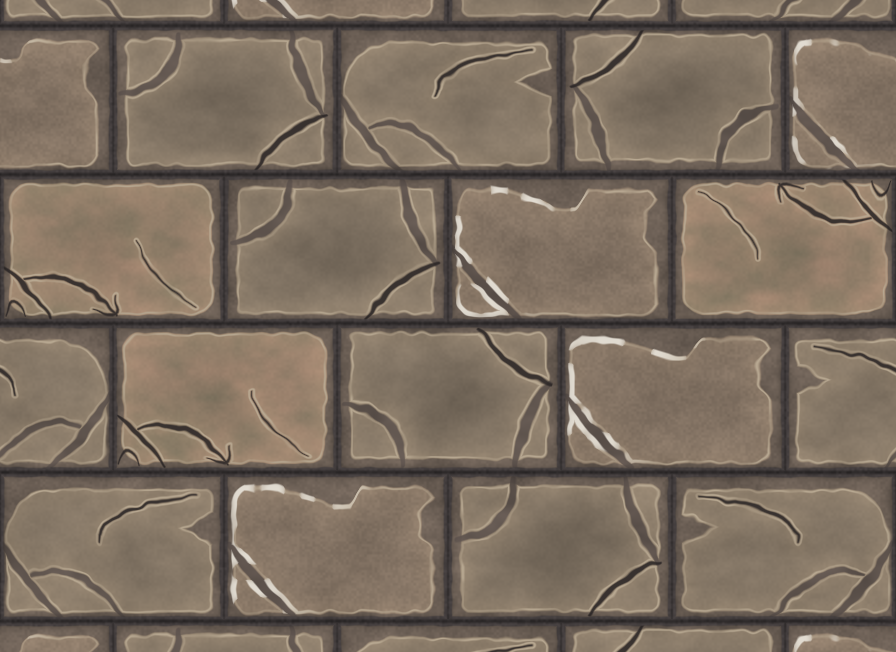
A Shadertoy shader for this texture:

```glsl
// Staggered wall of chipped, cracked stone blocks with pale worn rims and dark joints.

const vec2 CANVAS = vec2(768.0, 558.0);  // design units, y pointing down
const vec2 BLOCK = vec2(192.0, 127.4);
const float FIRST_JOINT = 22.0;

const vec3 JOINT = vec3(0.24, 0.22, 0.22);
const vec3 GROOVE = vec3(0.35, 0.31, 0.29);
const vec3 BORDER = vec3(0.43, 0.38, 0.34);
const vec3 RIM = vec3(0.73, 0.67, 0.58);
const vec3 SHINE = vec3(0.90, 0.88, 0.84);
const vec3 INK = vec3(0.17, 0.15, 0.15);

// Kind 0 corner cracks, 1 notched, 2 chipped, 3 smooth; +4 mirrors x, +8 mirrors y
const int LAYOUT[16] = int[16](0, 1, 12, 2,  3, 0, 2, 15,  3, 8, 2, 5,  1, 2, 0, 5);

struct Stone { float face; float groove; float ink; vec3 tint; };

float hash(vec2 p) {
    vec3 q = fract(p.xyx * 0.1031);
    q += dot(q, q.yzx + 33.33);
    return fract((q.x + q.y) * q.z);
}

float noise(vec2 p) {
    vec2 i = floor(p), f = fract(p);
    f = f * f * (3.0 - 2.0 * f);
    return mix(mix(hash(i), hash(i + vec2(1, 0)), f.x),
               mix(hash(i + vec2(0, 1)), hash(i + vec2(1, 1)), f.x), f.y);
}

float fbm(vec2 p) {
    return 0.55 * noise(p) + 0.3 * noise(p * 2.1 + 17.0) + 0.15 * noise(p * 4.3 + 41.0);
}

float cover(float d, float soft) { return 1.0 - smoothstep(-soft, soft, d); }

// Smooth hump that rises over a..b and falls over c..d
float hump(float x, float a, float b, float c, float d) {
    return smoothstep(a, b, x) * (1.0 - smoothstep(c, d, x));
}

float box(vec2 p, vec2 lo, vec2 hi, float r) {
    vec2 q = abs(p - 0.5 * (lo + hi)) - 0.5 * (hi - lo) + r;
    return length(max(q, 0.0)) + min(max(q.x, q.y), 0.0) - r;
}

// Tapered stroke from a through m to c
float crack(vec2 p, vec2 a, vec2 m, vec2 c, float w) {
    vec2 b = 2.0 * m - 0.5 * (a + c), from = a;
    float d = 1e3;
    for (int i = 1; i <= 10; i++) {
        float t = float(i) / 10.0;
        vec2 to = mix(mix(a, b, t), mix(b, c, t), t), s = to - from;
        float h = clamp(dot(p - from, s) / dot(s, s), 0.0, 1.0);
        float taper = 0.45 + 0.55 * sin(3.1416 * (t - 0.1 * (1.0 - h)));
        d = min(d, length(p - from - s * h) - w * taper);
        from = to;
    }
    return d;
}

Stone carve(int kind, vec2 p) {
    Stone s = Stone(1e3, 1e3, 1e3, vec3(0.53, 0.475, 0.41));
    if (kind == 0) {
        s.face = box(p, vec2(11, 11), vec2(181, 120), 7.0);
        s.groove = min(crack(p, vec2(57, 6), vec2(44, 42), vec2(7, 58), 4.0),
                       crack(p, vec2(152, 3), vec2(162, 42), vec2(181, 77), 4.0));
        s.ink = crack(p, vec2(183, 76), vec2(149, 93), vec2(122, 123), 2.4);
    } else if (kind == 1) {
        float corner = p.x < 94.0 && p.y < 67.0 ? 42.0 : 8.0;
        float notch = 0.45 * (2.0 * abs(p.y - 48.0) - p.x + 158.0);
        s.face = max(box(p, vec2(5, 14), vec2(183, 120), corner), -notch);
        s.groove = min(crack(p, vec2(3, 60), vec2(24, 93), vec2(57, 126), 3.8),
                       crack(p, vec2(28, 88), vec2(66, 89), vec2(107, 125), 3.0));
        s.ink = crack(p, vec2(84, 60), vec2(104, 36), vec2(168, 20), 1.5);
        s.tint = vec3(0.525, 0.47, 0.405);
    } else if (kind == 2) {
        float top = 12.0 + 16.0 * hump(p.x, 40.0, 103.0, 108.0, 121.0);
        float side = 180.0 - 10.0 * hump(p.y, 20.0, 34.0, 52.0, 67.0);
        s.face = box(p, vec2(7, 11), vec2(181, 121), 16.0);
        s.face = max(s.face, 0.85 * max(top - p.y, p.x - side));
        s.groove = crack(p, vec2(4, 62), vec2(28, 92), vec2(62, 125), 4.5);
        s.tint = vec3(0.52, 0.455, 0.395);
    } else {
        s.face = box(p, vec2(8, 8), vec2(183, 120), 17.0);
        s.ink = min(crack(p, vec2(3, 79), vec2(21, 95), vec2(45, 124), 2.0),
                    crack(p, vec2(22, 91), vec2(62, 91), vec2(99, 120), 2.0));
        s.ink = min(s.ink, crack(p, vec2(80, 116), vec2(98, 119), vec2(99, 104), 1.2));
        s.ink = min(s.ink, crack(p, vec2(5, 121), vec2(13, 109), vec2(21, 121), 1.2));
        s.ink = min(s.ink, crack(p, vec2(118, 57), vec2(135, 87), vec2(168, 113), 0.8));
        s.tint = vec3(0.575, 0.495, 0.415);
    }
    return s;
}

void mainImage(out vec4 fragColor, in vec2 fragCoord) {
    vec2 uv = fragCoord / iResolution.xy;
    vec2 pos = vec2(uv.x, 1.0 - uv.y) * CANVAS;
    float soft = max(0.9, 0.75 * CANVAS.x / iResolution.x);

    // Staggered grid and the block it selects
    vec2 grid = vec2(pos.x, pos.y - FIRST_JOINT) / BLOCK;
    float row = mod(floor(grid.y), 4.0);
    grid.x -= mod(row, 2.0) < 0.5 ? 0.505 : 0.0;
    float column = mod(floor(grid.x), 4.0);
    int code = LAYOUT[int(row) * 4 + int(column)];
    int kind = code % 4;
    vec2 cell = fract(grid) * BLOCK, p = cell;
    if ((code / 4) % 2 == 1) p.x = BLOCK.x - p.x;
    if (code / 8 == 1) p.y = BLOCK.y - p.y;

    // Hand-drawn wobble and brushed mottling
    vec2 seed = vec2(column, row) * 37.0;
    vec2 wobble = vec2(noise(p * 0.11 + seed), noise(p * 0.11 + seed + 71.0)) - 0.5;
    float mottle = fbm(p * vec2(0.035, 0.05) + seed) - 0.5;
    float grain = noise(pos * 0.45) - 0.5;
    Stone s = carve(kind, p + 3.5 * wobble);
    float edge = max(s.face, -min(s.groove, s.ink));

    // Face: lighter towards its edge, duller in the middle
    float middle = exp(-2.6 * dot((cell / BLOCK - 0.5) * 2.0, (cell / BLOCK - 0.5) * 2.0));
    vec3 face = s.tint * (1.0 + 0.20 * mottle + (kind == 2 ? 0.09 : 0.04) * grain);
    face *= 1.0 - (kind == 0 ? 0.17 : 0.06) * middle;
    face += vec3(0.06, 0.05, 0.035) * exp(min(edge, 0.0) / 12.0);
    face += vec3(0.03, -0.005, 0.0) * (kind == 3 ? mottle * 2.0 : 0.0);

    vec3 color = BORDER * (1.0 + 0.35 * mottle + 0.1 * grain);
    color = mix(color, face, cover(s.face, soft));
    color = mix(color, GROOVE * (1.0 + 0.4 * mottle), cover(s.groove, soft) * 0.9);

    // Broken pale rim, heavier where the chipped stone catches light
    float wear = smoothstep(0.2, 0.75, noise(p * 0.07 + seed + 9.0));
    float lit = kind == 2 ? smoothstep(0.3, 0.6, wear) * smoothstep(150.0, 90.0, p.x + 0.5 * p.y) : 0.0;
    float rim = cover(abs(edge + 1.6) - 0.8 - 1.5 * lit, soft);
    color = mix(color, mix(RIM, SHINE, lit), rim * (0.4 + 0.55 * wear));
    color = mix(color, INK, cover(s.ink, soft) * 0.88);

    // Joints, darkest along their centre line
    vec2 side = min(cell, BLOCK - cell);
    float gap = min(side.x - 3.4, side.y - 4.0) + 1.5 * wobble.x;
    vec3 joint = JOINT * (0.72 + 0.4 * smoothstep(0.0, 3.0, min(side.x + 1.0, side.y)) + 0.2 * grain);
    color *= 1.0 - 0.18 * exp(-max(gap, 0.0) / 2.5);
    color = mix(color, joint, cover(gap, soft));
    fragColor = vec4(color, 1.0);
}
```
